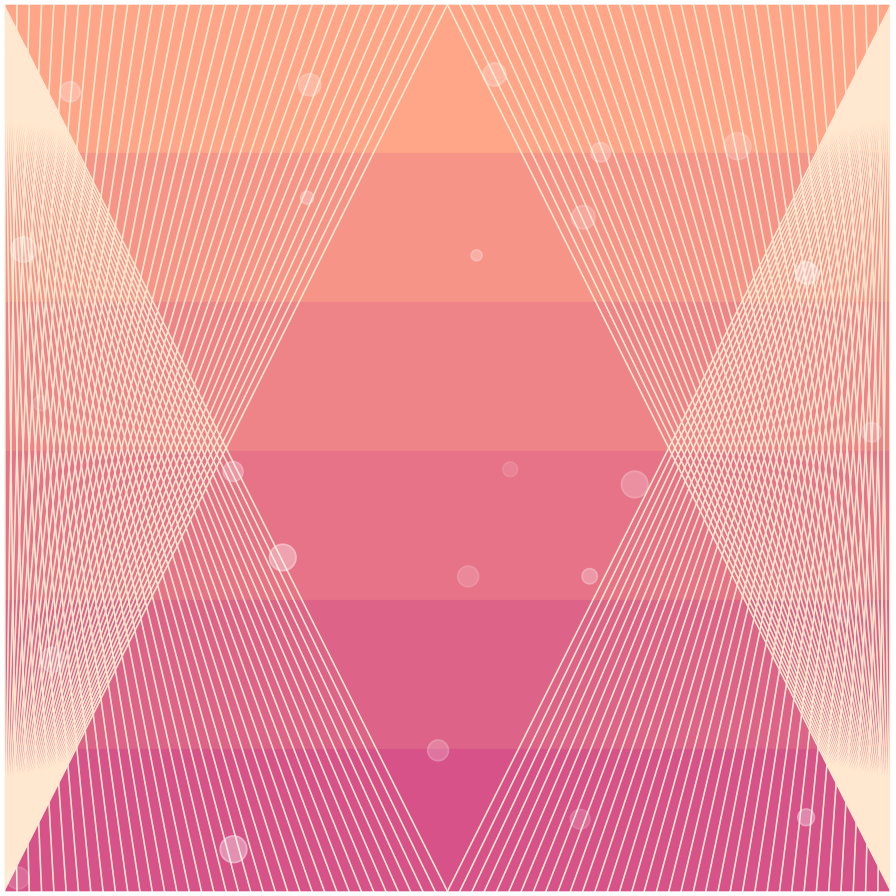
A WebGL 1 fragment shader for this background:

```glsl
precision highp float;
// Six flat bands from peach to magenta, crossed by cream string-art fans
// that spread from the four corners, with pale translucent bubbles on top.
// Fans use an exact box-filtered pulse train; bubbles sit in a jittered grid.

uniform vec2 u_resolution;

#define BAND_COUNT 6.0
#define BAND_HEIGHT 0.1663
#define BAND_MIDDLE 0.4974
#define FAN_LINES 36.0
#define FAN_REACH 0.5
#define LINE_WIDTH 0.0018
#define BUBBLE_GRID 5.0
#define BUBBLE_SHARE 0.88
#define RADIUS_MIN 0.006
#define RADIUS_MAX 0.0165
#define FRAME_LOW vec2(0.0052, 0.0052)
#define FRAME_HIGH vec2(0.9935, 0.9948)

const vec3 PEACH = vec3(1.0, 0.647, 0.533);
const vec3 MAGENTA = vec3(0.838, 0.322, 0.533);
const vec3 CREAM = vec3(1.0, 0.910, 0.810);

vec3 hash3(vec2 cell) {
  vec3 k = vec3(dot(cell, vec2(127.1, 311.7)),
                dot(cell, vec2(269.5, 183.3)),
                dot(cell, vec2(419.2, 371.9)));
  return fract(sin(k) * 43758.55);
}

// Flat stripes, each edge softened over one pixel
vec3 bands(float y, float pixel) {
  float level = (BAND_MIDDLE - y) / BAND_HEIGHT + 0.5 * BAND_COUNT;
  float blur = pixel / BAND_HEIGHT;
  float stepped = floor(level) - 1.0 + clamp(fract(level) / blur, 0.0, 1.0);
  stepped = clamp(stepped, 0.0, BAND_COUNT - 1.0);
  return mix(PEACH, MAGENTA, stepped / (BAND_COUNT - 1.0));
}

// Integral of unit-spaced pulses centred on the integers
float pulseArea(float x, float duty) {
  float shifted = x + 0.5 * duty;
  return floor(shifted) * duty + min(fract(shifted), duty);
}

// Coverage of lines running from the origin to evenly spaced points at y = 1
float fan(vec2 p, float pixel) {
  float depth = max(p.y, 0.0005);
  float spacing = FAN_REACH * depth / FAN_LINES;
  float slant = length(vec2(1.0, min(p.x / depth, 1.0)));
  float duty = min(LINE_WIDTH * slant / spacing, 1.0);
  float reach = 0.5 * pixel / spacing;
  float x = p.x / spacing;
  float first = -0.5 * duty;
  float last = FAN_LINES + 0.5 * duty;
  float low = clamp(x - reach, first, last);
  float high = clamp(x + reach, first, last);
  float area = pulseArea(high, duty) - pulseArea(low, duty);
  return clamp(area / (2.0 * reach), 0.0, 1.0);
}

// Opacity of one jittered disc per grid cell, with a faint brighter rim
float bubbles(vec2 p, float pixel) {
  vec2 cell = floor(p * BUBBLE_GRID);
  vec3 place = hash3(cell);
  vec3 look = hash3(cell + 17.0);
  vec2 centre = (cell + mix(vec2(0.1), vec2(0.9), place.xy)) / BUBBLE_GRID;
  float radius = mix(RADIUS_MIN, RADIUS_MAX, look.x);
  float edge = length(p - centre) - radius;
  float disc = clamp(0.5 - edge / pixel, 0.0, 1.0);
  float rim = 1.0 - smoothstep(0.0, 0.0015 + 0.5 * pixel, abs(edge + 0.001));
  float opacity = mix(0.1, 0.36, look.y);
  return step(place.z, BUBBLE_SHARE) * disc * opacity * (1.0 + 0.5 * rim);
}

void main() {
  vec2 uv = gl_FragCoord.xy / u_resolution;
  float pixel = 1.0 / min(u_resolution.x, u_resolution.y);
  vec3 color = bands(uv.y, pixel);

  // Mirrored fans rise from the lower corners and fall from the upper ones
  vec2 framed = (uv - FRAME_LOW) / (FRAME_HIGH - FRAME_LOW);
  float side = min(framed.x, 1.0 - framed.x);
  float rising = fan(vec2(side, framed.y), pixel);
  float falling = fan(vec2(side, 1.0 - framed.y), pixel);
  color = mix(color, CREAM, 1.0 - (1.0 - rising) * (1.0 - falling));

  color = mix(color, vec3(1.0), bubbles(uv, pixel));

  // White margin
  vec2 inset = min(uv - FRAME_LOW, FRAME_HIGH - uv);
  float inside = clamp(min(inset.x, inset.y) / pixel + 0.5, 0.0, 1.0);
  gl_FragColor = vec4(mix(vec3(1.0), color, inside), 1.0);
}
```
